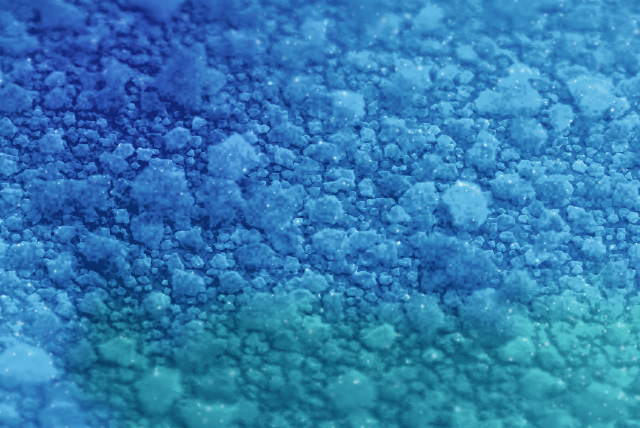
Reproduce this texture procedurally as a Shadertoy shader.

```glsl
// Heap of translucent blue and teal salt crystals, sharpest across the middle.

const vec2 LIGHT = vec2(0.47, 0.88);
const float TAU = 6.2831853;

// Integer hash: three random values from a cell and a seed
vec3 hash3(vec2 cell, float seed) {
    uvec3 v = uvec3(ivec3(vec3(cell, seed)) + 4096);
    v = v * 1664525u + 1013904223u;
    v.x += v.y * v.z; v.y += v.z * v.x; v.z += v.x * v.y;
    v ^= v >> 16u;
    v.x += v.y * v.z; v.y += v.z * v.x; v.z += v.x * v.y;
    return vec3(v >> 8u) / 16777216.0;
}

float noise(vec2 p, float seed) {
    vec2 i = floor(p), f = fract(p);
    f = f * f * (3.0 - 2.0 * f);
    float low = mix(hash3(i, seed).x, hash3(i + vec2(1, 0), seed).x, f.x);
    float high = mix(hash3(i + vec2(0, 1), seed).x, hash3(i + 1.0, seed).x, f.x);
    return mix(low, high, f.y);
}

float fbm(vec2 p, float seed) {
    float sum = 0.0, amp = 0.53;
    for (int i = 0; i < 4; i++) {
        sum += amp * noise(p, seed + float(i));
        p = mat2(1.6, 1.2, -1.2, 1.6) * p;
        amp *= 0.5;
    }
    return sum;
}

// Irregular convex chip: x = signed distance, y = light on the nearest facet
vec2 chip(vec2 q, vec2 cell, float radius, float seed) {
    vec2 result = vec2(-9.0, 0.0);
    for (int k = 0; k < 6; k++) {
        vec3 h = hash3(cell, seed + 7.0 + float(k));
        float angle = (float(k) + 0.6 * h.x) * TAU / 6.0;
        vec2 normal = vec2(cos(angle), sin(angle));
        float d = dot(q, normal) - radius * mix(0.65, 1.1, h.y);
        if (d > result.x) result = vec2(d, dot(normal, LIGHT));
    }
    return result;
}

// Lays one size of grains over the tone, far rows first
float grainLayer(float tone, vec2 p, float scale, float cover, float blur, float seed) {
    p *= scale * vec2(0.9, 1.1);
    p += 0.22 * (vec2(fbm(p * 2.2, seed), fbm(p * 2.2, seed + 20.0)) - 0.5);
    float grit = fbm(p * 3.5, seed + 40.0) - 0.5;
    float edge = 0.035 + blur * scale;
    for (int j = 1; j >= -1; j--)
    for (int i = -1; i <= 1; i++) {
        vec2 cell = floor(p) + vec2(i, j);
        vec3 h = hash3(cell, seed), look = hash3(cell, seed + 3.0);
        if (h.z > cover) continue;
        vec2 q = p - cell - 0.5 - 0.7 * (h.xy - 0.5);
        if (dot(q, q) > 1.3) continue;
        float radius = mix(0.32, 0.58, look.x);
        vec2 shape = chip(q, cell, radius, seed);
        float side = dot(q, LIGHT) / radius;
        float shadow = (1.0 - smoothstep(0.0, 0.22 + edge, shape.x)) * smoothstep(-0.1, 0.8, -side);
        tone *= 1.0 - 0.42 * shadow;
        float bevel = smoothstep(-0.24, -0.02, shape.x);
        float rim = smoothstep(-0.09 - edge, -0.02, shape.x);
        float body = 0.53 + 0.30 * (look.y - 0.5) + 0.07 * side + 0.42 * grit;
        body += 0.15 * bevel * shape.y + 0.07 * rim;
        float mask = 1.0 - smoothstep(-edge, edge, shape.x);
        tone = mix(tone, body, mask * mix(0.7, 0.95, look.z));
    }
    return tone;
}

// Small bright reflections, wider where out of focus
float glints(vec2 p, float scale, float defocus, float seed) {
    p *= scale;
    vec2 cell = floor(p);
    vec3 h = hash3(cell, seed);
    vec2 q = fract(p) - mix(vec2(0.3), vec2(0.7), h.xy);
    float size = mix(0.11, 0.24, defocus);
    float spot = exp(-dot(q, q) / (size * size)) * smoothstep(0.5, 0.25, length(q) * 1.0001);
    return spot * step(0.88, h.z) * mix(0.9, 0.35, defocus);
}

vec3 ramp(float t, vec3 dark, vec3 deep, vec3 mid, vec3 light) {
    vec3 c = mix(dark, deep, smoothstep(0.08, 0.32, t));
    c = mix(c, mid, smoothstep(0.27, 0.53, t));
    c = mix(c, light, smoothstep(0.48, 0.76, t));
    return mix(c, vec3(0.82, 0.95, 0.98), smoothstep(0.76, 1.2, t));
}

// Soft elliptical region of strength 0 to 1
float region(vec2 p, vec2 centre, vec2 size) {
    vec2 q = (p - centre) / size;
    return exp(-dot(q, q));
}

void mainImage(out vec4 fragColor, in vec2 fragCoord) {
    vec2 p = fragCoord / iResolution.y;
    float defocus = smoothstep(0.12, 0.5, abs(p.y - 0.53));
    float blur = mix(0.0006, 0.009, defocus);

    // Rubble from fine to coarse
    float tone = 0.16 + 0.3 * fbm(p * 24.0, 1.0);
    tone = grainLayer(tone, p, 44.0, 0.95, blur, 100.0);
    tone = grainLayer(tone, p, 25.0, 0.65, blur, 200.0);
    tone = grainLayer(tone, p, 14.0, 0.48, blur, 300.0);
    tone = grainLayer(tone, p, 7.5, 0.27, blur, 400.0);
    tone += 0.22 * (1.0 - defocus) * (noise(p * 150.0, 60.0) - 0.5);

    // Broad drifts of light and dye
    vec2 drift = p + 0.22 * (vec2(fbm(p * 5.0, 70.0), fbm(p * 5.0, 80.0)) - 0.5);
    float violet = region(drift, vec2(0.27, 0.85), vec2(0.38, 0.33));
    float teal = (1.0 - smoothstep(0.18, 0.43, drift.y)) * smoothstep(0.12, 0.26, drift.x);
    tone = mix(tone, 0.47, 0.3 * defocus);
    tone += 0.15 * region(drift, vec2(1.4, 0.85), vec2(0.6, 0.4)) - 0.13 * violet;
    tone += 0.20 * region(drift, vec2(1.42, 0.15), vec2(0.28, 0.3));
    tone += 0.18 * region(drift, vec2(0.0, 0.2), vec2(0.17, 0.2));
    tone -= 0.13 * region(drift, vec2(0.22, 0.35), vec2(0.1, 0.25));
    tone -= 0.07 * region(drift, vec2(0.7, 0.1), vec2(0.5, 0.25));
    tone += 0.14 * (fbm(p * 4.0, 90.0) - 0.5);

    vec3 blue = ramp(tone, vec3(0.03, 0.20, 0.43), vec3(0.13, 0.38, 0.66),
                     vec3(0.20, 0.54, 0.76), vec3(0.37, 0.72, 0.89));
    vec3 green = ramp(tone, vec3(0.03, 0.25, 0.38), vec3(0.08, 0.42, 0.52),
                      vec3(0.17, 0.57, 0.65), vec3(0.30, 0.75, 0.79));
    vec3 color = mix(blue, green, teal * 0.95);
    color += violet * vec3(0.04, -0.06, 0.04);
    float shine = glints(p, 34.0, defocus, 500.0) + glints(p + 0.37, 58.0, defocus, 600.0);
    color = mix(color, vec3(0.86, 0.96, 1.0), clamp(shine * smoothstep(0.25, 0.65, tone), 0.0, 0.9));
    fragColor = vec4(clamp(color, 0.0, 1.0), 1.0);
}
```
